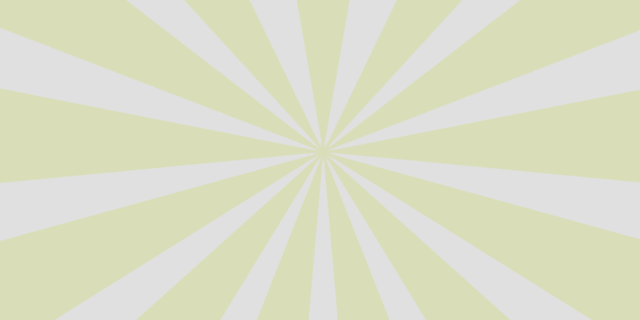
Reproduce this background procedurally as a WebGL 2 fragment shader.

```glsl
#version 300 es
precision highp float;

uniform vec2 u_resolution;
out vec4 fragColor;

const vec3 OLIVE = vec3(0.85, 0.87, 0.725);
const vec3 PALE_GREY = vec3(0.88);

// Angle measured from straight down, mirrored left to right
float foldedAngle(vec2 p) {
    return atan(abs(p.x), -p.y);
}

// Signed angular distance to one wedge
float wedge(float angle, float middle, float halfWidth) {
    return abs(angle - middle) - halfWidth;
}

// Signed angular distance to a fan of evenly spaced wedges
float wedgeFan(float angle, float spacing, float halfWidth, float lastIndex) {
    float index = min(floor(angle / spacing + 0.5), lastIndex);
    return wedge(angle, index * spacing, halfWidth);
}

// Soft coverage from an angular distance at a given radius
float coverage(float angularDistance, float radius, float softness) {
    float d = angularDistance * radius;
    return 1.0 - smoothstep(-softness, softness, d);
}

void main() {
    vec2 uv = gl_FragCoord.xy / u_resolution.y;
    float aspect = u_resolution.x / u_resolution.y;
    vec2 p = uv - vec2(0.505 * aspect, 0.525);
    float radius = length(p);
    float angle = foldedAngle(p);

    // Regular rays, plus the broader pair beside the top
    float fan = wedgeFan(angle, radians(26.52), radians(4.95), 6.0);
    float topPair = wedge(angle, radians(162.3), radians(7.8));
    float rays = coverage(min(fan, topPair), radius, max(0.003, 0.75 / u_resolution.y));

    // Rays dissolve where they meet
    rays *= smoothstep(0.005, 0.04, radius);

    fragColor = vec4(mix(OLIVE, PALE_GREY, rays), 1.0);
}
```
